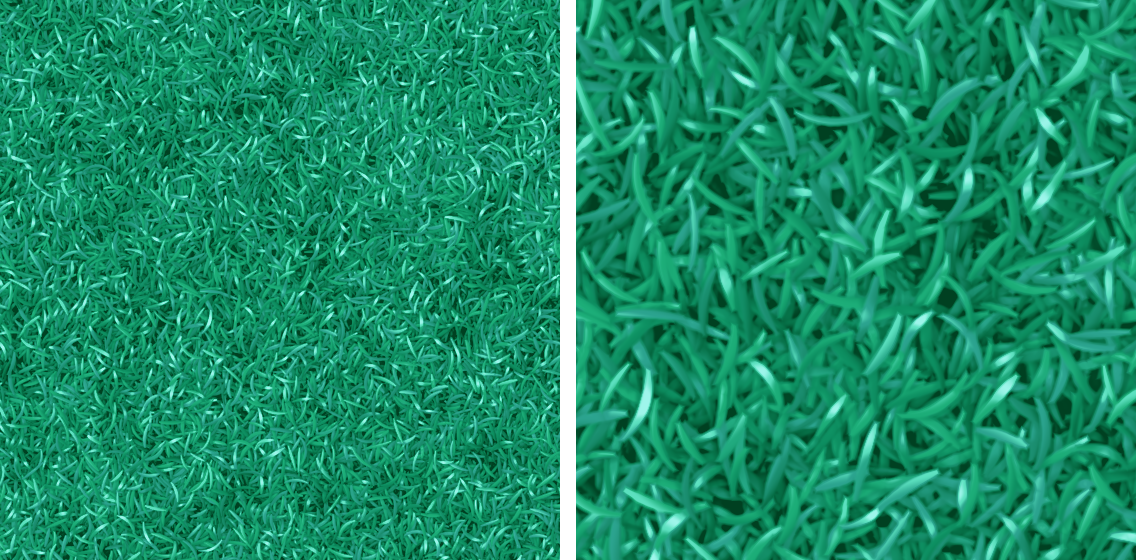
Left: the whole. Right: its middle third, enlarged.
Give the GLSL for this texture, as a WebGL 1 fragment shader.

```glsl
precision highp float;

uniform vec2 u_resolution;

const float GRID = 36.0;   // cells across the canvas
const int LAYERS = 12;

const vec3 SHADOW = vec3(0.0, 0.25, 0.13);
const vec3 DEEP = vec3(0.02, 0.43, 0.27);
const vec3 GREEN = vec3(0.05, 0.56, 0.38);
const vec3 LIGHT = vec3(0.11, 0.68, 0.47);
const vec3 TEAL = vec3(0.17, 0.64, 0.56);
const vec3 SHEEN = vec3(0.36, 0.88, 0.75);
const vec3 GLINT = vec3(0.62, 0.96, 0.92);

vec4 hash4(vec3 seed) {
  vec4 q = fract(seed.xyzx * vec4(0.1031, 0.1030, 0.0973, 0.1099));
  q += dot(q, q.wzxy + 33.33);
  return fract((q.xxyz + q.yzzw) * q.zywx);
}

float cornerGradient(vec2 corner, vec2 offset) {
  float angle = 6.2832 * hash4(vec3(corner, 71.0)).x;
  return dot(vec2(cos(angle), sin(angle)), offset);
}

float gradientNoise(vec2 p) {
  vec2 i = floor(p);
  vec2 f = p - i;
  vec2 s = f * f * f * (f * (f * 6.0 - 15.0) + 10.0);
  vec2 e = vec2(1.0, 0.0);
  float low = mix(cornerGradient(i, f), cornerGradient(i + e, f - e), s.x);
  float high = mix(cornerGradient(i + e.yx, f - e.yx),
                   cornerGradient(i + 1.0, f - 1.0), s.x);
  return mix(low, high, s.y);
}

// One curved blade: tone, coolness, coverage, cast shadow
vec4 blade(vec2 p, vec4 form, vec4 look, float height, float soft) {
  float angle = 1.45 + 2.1 * (form.x + form.y - 1.0);
  vec2 axis = vec2(cos(angle), sin(angle));
  vec2 q = vec2(dot(p, axis), dot(p, vec2(-axis.y, axis.x)));

  float halfLength = mix(0.5, 0.88, form.z);
  float bend = (form.w - 0.5) * 0.9;
  float along = clamp(q.x / halfLength, -1.0, 1.0);
  float across = (q.y - bend * (q.x * q.x - 0.2))
               / sqrt(1.0 + 4.0 * bend * bend * q.x * q.x);
  float halfWidth = mix(0.08, 0.125, look.x) * (1.0 - 0.55 * along * along);
  float dist = max(abs(across) - halfWidth, abs(q.x) - halfLength);

  float cover = 1.0 - smoothstep(-soft, soft, dist);
  float shade = 1.0 - smoothstep(0.0, 0.2, dist);

  // Lit tips, one brighter side and an occasional glossy patch
  float tone = mix(0.2, 0.62, height) + 0.42 * (look.y - 0.5);
  tone += 0.1 * along + 0.09 * clamp(across / halfWidth, -1.0, 1.0);
  float glossOffset = along - (look.w * 1.4 - 0.5);
  float gloss = exp(-7.0 * glossOffset * glossOffset)
              * smoothstep(0.6, 0.95, look.z);
  tone += 0.5 * gloss * (0.4 + 0.6 * height);
  float cool = max(smoothstep(0.5, 0.8, fract(look.z + look.y * 3.0)), gloss);
  return vec4(tone, cool, cover, shade);
}

// Paint one scattered layer over the tone and coolness below it
vec2 paintLayer(vec2 below, vec2 p, float layer, float height, float soft) {
  vec2 cell = floor(p);
  vec2 result = below;
  for (int y = -1; y <= 1; y++) {
    for (int x = -1; x <= 1; x++) {
      vec2 id = cell + vec2(float(x), float(y));
      vec4 place = hash4(vec3(id, layer * 3.0 + 5.0));
      vec4 form = hash4(vec3(id, layer * 3.0 + 6.0));
      vec4 look = hash4(vec3(id, layer * 3.0 + 7.0));
      vec2 root = id + 0.5 + 0.9 * (place.xy - 0.5);
      vec4 b = blade(p - root, form, look, height, soft);
      result.x *= 1.0 - 0.2 * b.w;
      result = mix(result, b.xy, b.z);
    }
  }
  return result;
}

vec3 turfColor(float tone, float cool) {
  vec3 lit = mix(LIGHT, TEAL, cool);
  vec3 color = mix(SHADOW, DEEP, smoothstep(0.04, 0.24, tone));
  color = mix(color, mix(GREEN, TEAL * 0.86, cool * 0.55),
              smoothstep(0.2, 0.44, tone));
  color = mix(color, lit, smoothstep(0.42, 0.66, tone));
  color = mix(color, SHEEN, smoothstep(0.66, 0.88, tone));
  return mix(color, GLINT, smoothstep(0.86, 1.15, tone) * cool);
}

void main() {
  vec2 uv = gl_FragCoord.xy / u_resolution.y;
  float soft = max(0.055, 0.9 * GRID / u_resolution.y);

  // Stack blades from the dark base up to the tips
  vec2 turf = vec2(0.08, 0.0);
  for (int i = 0; i < LAYERS; i++) {
    float layer = float(i);
    float height = (layer + 1.0) / float(LAYERS);
    vec2 p = uv * GRID + layer * vec2(7.37, 3.71) + 20.0;
    turf = paintLayer(turf, p, layer, height, soft);
  }

  // Uneven pile: broad drifts and small hollows
  float drift = gradientNoise(uv * 3.5 + 4.0);
  float hollow = gradientNoise(uv * 13.0 + 9.0);
  float tone = turf.x + 0.08 * drift + 0.16 * hollow;
  gl_FragColor = vec4(turfColor(tone, turf.y), 1.0);
}
```
